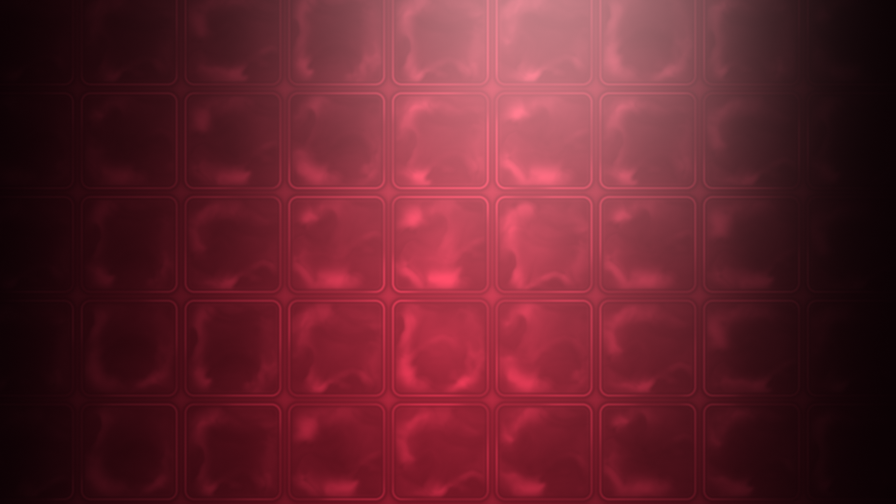
Write a Shadertoy shader that draws this background.

```glsl
// Layout, in units of canvas height
const float TILE_PITCH = 0.2058;
const vec2  GRID_ORIGIN = vec2(0.1535, 0.0005);
// Tile shape, in units of one pitch
const float TILE_HALF = 0.457;
const float CORNER_RADIUS = 0.085;
const float RIM_WIDTH = 0.013;
const float INNER_RIM_INSET = 0.036;
// Lighting, as fractions of the canvas
const vec2 GLOW_CENTER = vec2(0.50, 0.34);
const vec2 GLOW_SIZE = vec2(0.31, 0.70);
const vec2 HAZE_CENTER = vec2(0.60, 1.08);
const vec2 HAZE_SIZE = vec2(0.26, 0.60);
const vec3 GLASS_COLOR = vec3(0.65, 0.110, 0.190);
const vec3 SHINE_COLOR = vec3(0.72, 0.18, 0.27);
const vec3 HAZE_COLOR = vec3(0.57, 0.48, 0.48);
const vec3 SHADOW_COLOR = vec3(0.030, 0.004, 0.010);

float hash(vec2 p) {
    vec3 h = fract(p.xyx * 0.1031);
    h += dot(h, h.yzx + 33.33);
    return fract((h.x + h.y) * h.z);
}

float noise(vec2 p) {
    vec2 i = floor(p), f = fract(p);
    f = f * f * (3.0 - 2.0 * f);
    return mix(mix(hash(i), hash(i + vec2(1, 0)), f.x),
               mix(hash(i + vec2(0, 1)), hash(i + vec2(1, 1)), f.x), f.y);
}

float fbm(vec2 p) {
    float sum = 0.0, amp = 0.55;
    for (int i = 0; i < 3; i++) {
        sum += amp * noise(p);
        p = mat2(1.6, 1.2, -1.2, 1.6) * p + 7.3;
        amp *= 0.45;
    }
    return sum;
}

float roundedBox(vec2 p, float halfSize, float radius) {
    vec2 d = abs(p) - halfSize + radius;
    return length(max(d, 0.0)) + min(max(d.x, d.y), 0.0) - radius;
}

float gaussian(vec2 p) { return exp(-dot(p, p)); }

float line(float d, float width, float pixel) {
    float w = max(width, 0.7 * pixel);
    return exp(-d * d / (w * w)) * width / w;
}

// Soft light caught inside one glass block
float caustics(vec2 q, vec2 seed, float centerLight) {
    vec2 p = q * 3.4 + seed;
    vec2 warp = vec2(fbm(p), fbm(p + 19.7)) - 0.45;
    vec2 bent = q + 0.10 * warp;
    float ring = roundedBox(bent, 0.34, 0.22);
    float band = exp(-ring * ring * 110.0);
    float patches = smoothstep(0.25, 0.75, fbm(p * 1.1 + 1.8 * warp));
    // Strongest at the foot and in the upper left corner
    float foot = smoothstep(0.10, -0.40, q.y);
    float upperLeft = gaussian((q - vec2(-0.33, 0.28)) * 3.5);
    float side = 0.35 + 0.55 * foot + 0.55 * upperLeft;
    float core = gaussian(bent * 4.0);
    float streaks = fbm(p * vec2(1.2, 2.0) + 2.0 * warp) - 0.45;
    return band * patches * side + 0.25 * streaks
         + core * mix(-0.14, 0.38 + 0.4 * patches, centerLight);
}

void mainImage(out vec4 fragColor, in vec2 fragCoord) {
    vec2 uv = fragCoord / iResolution.xy;
    vec2 grid = (fragCoord / iResolution.y - GRID_ORIGIN) / TILE_PITCH;
    vec2 id = floor(grid);
    vec2 q = fract(grid) - 0.5;
    float pixel = 1.0 / (iResolution.y * TILE_PITCH);
    vec2 seed = 1.6 * vec2(hash(id + 11.0), hash(id + 47.0)) + 4.0;

    // Broad light behind the wall and pale haze from above
    float glow = gaussian((uv - GLOW_CENTER) / GLOW_SIZE);
    glow += 0.10 * (1.0 - glow);
    float haze = gaussian((uv - HAZE_CENTER) / HAZE_SIZE);
    float edgeFade = smoothstep(-0.08, 0.12, uv.x) * smoothstep(1.08, 0.76, uv.x);
    float light = glow * edgeFade;

    // Block interior, darker than the joints
    float d = roundedBox(q, TILE_HALF, CORNER_RADIUS);
    float inside = smoothstep(pixel, -pixel - 0.04, d);
    float tileTone = 0.95 + 0.10 * hash(id + 5.0);
    float centerLight = gaussian((uv - GLOW_CENTER - vec2(0.02, 0.08)) / vec2(0.15, 0.24));
    float shine = inside * caustics(q, seed, centerLight);
    float body = mix(0.84, 0.74 * tileTone, inside);

    // Rim lines of uneven strength, and the joint between blocks
    float wear = smoothstep(0.25, 0.70, noise(grid * 2.3 + 8.0));
    float rim = line(d, RIM_WIDTH, pixel) * (0.07 + 0.22 * wear);
    rim += line(d + INNER_RIM_INSET, RIM_WIDTH, pixel) * 0.04 * wear;
    float groove = line(d - 0.022, 0.014, pixel) * 0.10
                 + line(d + 0.020, 0.013, pixel) * 0.09;
    vec2 toCorner = 0.5 - abs(q);
    float node = smoothstep(0.13, 0.01, toCorner.x + toCorner.y) * 0.12;

    vec3 color = SHADOW_COLOR + GLASS_COLOR * light * max(body - groove, 0.0);
    color += SHINE_COLOR * light * (0.50 * shine + rim + node);
    color += HAZE_COLOR * haze * edgeFade * (0.97 + 0.06 * shine);
    color += (hash(fragCoord) - 0.5) / 255.0;
    fragColor = vec4(clamp(color, 0.0, 1.0), 1.0);
}
```
